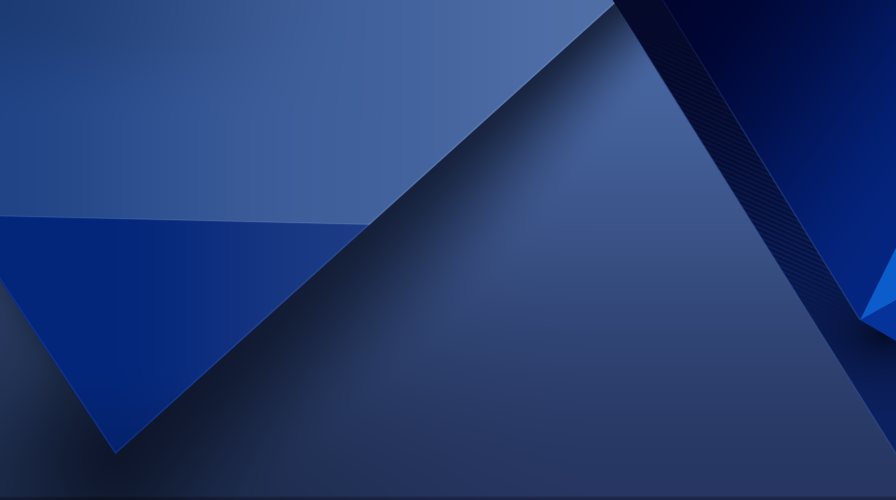
This background is drawn by a WebGL 2 fragment shader. Its source:

```glsl
#version 300 es
precision highp float;
// Overlapping blue paper facets with soft shadows and a finely ribbed diagonal band.

#define ASPECT 1.794
#define APEX vec2(1.231, 0.993)
#define TIP vec2(0.231, 0.091)
#define GEM vec2(1.722, 0.360)
#define SHADOW_DEPTH 0.78
#define RIB_COUNT 105.0
#define RIB_DEPTH 0.22
#define EDGE_LIGHT vec3(0.20, 0.33, 0.60)

uniform vec2 u_resolution;
out vec4 fragColor;

// Signed distance to a line, positive on the left of a -> b.
float side(vec2 p, vec2 a, vec2 b) {
    vec2 d = normalize(b - a);
    return d.x * (p.y - a.y) - d.y * (p.x - a.x);
}

float segmentDistance(vec2 p, vec2 a, vec2 b) {
    vec2 d = b - a;
    return length(p - a - d * clamp(dot(p - a, d) / dot(d, d), 0.0, 1.0));
}

float cover(float d) {
    float px = 1.0 / u_resolution.y;
    return smoothstep(-0.7 * px, 0.7 * px, d);
}

// Thin highlight centred on a distance of zero.
float hairline(float d) {
    return 1.0 - smoothstep(0.0, max(0.003, 1.3 / u_resolution.y), abs(d));
}

// Slate ground, shaded below the large folded sheet.
vec3 ground(vec2 p) {
    vec3 low = mix(vec3(0.10, 0.155, 0.27), vec3(0.15, 0.21, 0.38), smoothstep(0.1, 1.2, p.x));
    vec3 color = mix(low, vec3(0.28, 0.40, 0.63), smoothstep(-0.05, 0.98, p.y));
    float reach = mix(0.27, 0.15, smoothstep(0.3, 1.0, p.y));
    float shade = 1.0 - smoothstep(-0.02, reach, segmentDistance(p, TIP, APEX));
    float leftShade = exp(-segmentDistance(p, vec2(0.0, 0.439), TIP) * 22.0);
    color = mix(color, vec3(0.035, 0.06, 0.13), SHADOW_DEPTH * shade);
    return color * (1.0 - 0.25 * leftShade * (1.0 - shade));
}

// Pale upper face and saturated lower face of the folded sheet.
vec3 foldedSheet(vec2 p, float fold) {
    vec3 upper = mix(vec3(0.12, 0.26, 0.52), vec3(0.25, 0.375, 0.61), smoothstep(-0.1, 0.72, p.x));
    upper = mix(upper, vec3(0.31, 0.43, 0.65), smoothstep(0.65, 1.2, p.x));
    upper *= 1.0 - 0.13 * smoothstep(0.75, 1.0, p.y) * (1.0 - smoothstep(0.1, 0.8, p.x));
    vec3 lower = mix(vec3(0.015, 0.15, 0.48), vec3(0.11, 0.23, 0.52), smoothstep(0.2, 0.72, p.x));
    lower *= 0.88 + 0.12 * smoothstep(0.08, 0.28, p.y);
    vec3 color = mix(lower, upper, cover(fold));
    return color + 0.06 * hairline(fold);
}

// Dark band with fine ribs that fade towards both ends.
vec3 ribbedBand(vec2 p) {
    vec3 color = mix(vec3(0.045, 0.13, 0.38), vec3(0.02, 0.04, 0.17), smoothstep(0.15, 0.95, p.y));
    float wave = 0.5 + 0.5 * cos(6.2832 * RIB_COUNT * (p.y + 0.45 * p.x));
    float fade = smoothstep(0.35, 0.5, p.y) * (1.0 - smoothstep(0.82, 0.98, p.y));
    color *= 1.0 + RIB_DEPTH * fade * (2.0 * wave - 1.0);
    float gemShade = exp(-14.0 * length((p - GEM - vec2(0.05, -0.03)) * vec2(0.8, 1.2)));
    return mix(color, vec3(0.01, 0.025, 0.10), 0.8 * gemShade);
}

vec3 navyPanel(vec2 p) {
    float light = smoothstep(0.02, 0.62, 0.75 * (p.x - 1.35) + 0.55 * (1.0 - p.y));
    return mix(vec3(0.0, 0.02, 0.19), vec3(0.015, 0.145, 0.50), light);
}

void main() {
    vec2 p = gl_FragCoord.xy / u_resolution * vec2(ASPECT, 1.0);

    // Folded sheet over the ground
    float diagonal = side(p, TIP, APEX);
    float sheet = min(diagonal, side(p, vec2(0.0, 0.439), TIP));
    float fold = side(p, vec2(0.0, 0.568), vec2(0.738, 0.551));
    vec3 color = mix(ground(p), foldedSheet(p, fold), cover(sheet));
    color += 0.05 * hairline(sheet - 0.002) * cover(sheet);

    // Ribbed band and navy panel
    float band = side(p, APEX, vec2(1.794, 0.093));
    float panelEdge = side(p, vec2(1.327, 1.0), GEM);
    float gemTop = side(p, GEM, vec2(1.794, 0.505));
    float panel = min(panelEdge, gemTop);
    color = mix(color, ribbedBand(p), cover(band));
    color = mix(color, EDGE_LIGHT, 0.5 * hairline(band) * smoothstep(1.0, 0.9, p.y));
    color = mix(color, navyPanel(p), cover(panel));
    float rim = hairline(panelEdge) * cover(p.y - GEM.y);
    color = mix(color, EDGE_LIGHT, 0.45 * rim * (1.0 - 0.7 * smoothstep(0.6, 1.0, p.y)));

    // Two-sided bright facet at the right border
    float ridge = side(p, GEM, vec2(1.794, 0.400));
    float gem = min(-gemTop, side(p, GEM, vec2(1.794, 0.318)));
    vec3 facet = mix(vec3(0.02, 0.20, 0.60), vec3(0.05, 0.36, 0.80), cover(ridge));
    color = mix(color, facet, cover(gem));

    // Dim lower border
    color *= 1.0 - 0.3 * (1.0 - smoothstep(0.003, 0.009, p.y));
    fragColor = vec4(color, 1.0);
}
```
